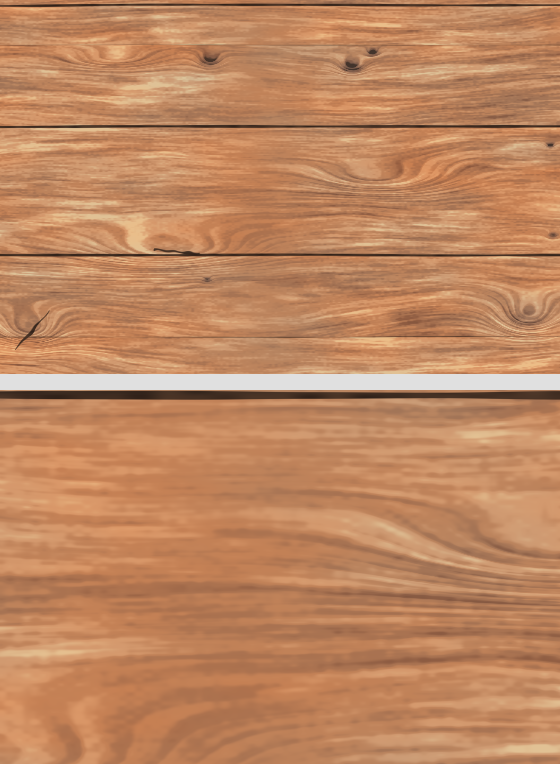
Top, the full canvas; bottom, a detail of the centre.
Reproduce this texture procedurally as a Shadertoy shader.

```glsl
const int SEAMS = 5;
const int KNOTS = 11;

// Seam: height, half width
const vec2 seams[SEAMS] = vec2[](
    vec2(0.986, 0.0026), vec2(0.879, 0.0009), vec2(0.661, 0.0031),
    vec2(0.318, 0.0026), vec2(0.099, 0.0010));

// Knot: centre, radius, darkness (zero bends the grain only)
const vec4 knots[KNOTS] = vec4[](
    vec4(0.563, 0.838, 0.025, 0.45), vec4(0.941, 0.822, 0.026, 0.70),
    vec4(0.996, 0.861, 0.014, 0.60), vec4(1.471, 0.611, 0.011, 0.65),
    vec4(1.479, 0.371, 0.012, 0.50), vec4(0.555, 0.252, 0.010, 0.60),
    vec4(0.080, 0.117, 0.050, 0.08), vec4(1.410, 0.150, 0.055, 0.30),
    vec4(0.450, 0.326, 0.060, 0.00), vec4(1.035, 0.520, 0.045, 0.00),
    vec4(0.300, 0.840, 0.028, 0.00));

float hash(vec2 p) {
    vec3 q = fract(vec3(p.xyx) * 0.1031);
    q += dot(q, q.yzx + 33.33);
    return fract((q.x + q.y) * q.z);
}

float noise(vec2 p) {
    vec2 i = floor(p), f = fract(p);
    f = f * f * (3.0 - 2.0 * f);
    return mix(mix(hash(i), hash(i + vec2(1, 0)), f.x),
               mix(hash(i + vec2(0, 1)), hash(i + vec2(1, 1)), f.x), f.y);
}

float fbm(vec2 p) {
    float sum = 0.0, amp = 0.5;
    for (int i = 0; i < 4; i++) {
        sum += amp * noise(p);
        p = p * 2.03 + vec2(17.3, 9.1);
        amp *= 0.5;
    }
    return sum / 0.9375;
}

float segment(vec2 p, vec2 a, vec2 b) {
    vec2 ab = b - a;
    return length(p - a - ab * clamp(dot(p - a, ab) / dot(ab, ab), 0.0, 1.0));
}

// Coverage of a line with the given distance and half width
float stroke(float d, float halfWidth, float soft) {
    return 1.0 - smoothstep(halfWidth - soft, halfWidth + soft, abs(d));
}

// Returns grain displacement, knot darkness and ring strength
vec3 knotField(vec2 p) {
    vec3 field = vec3(0.0);
    for (int i = 0; i < KNOTS; i++) {
        vec4 k = knots[i];
        float stretch = k.w > 0.0 ? 1.45 : 3.8;
        vec2 d = (p - k.xy) / (k.z * vec2(stretch, 1.0));
        float r2 = dot(d, d);
        field += vec3(k.z * 1.5 * exp(-r2), k.w * exp(-r2 * 2.5), exp(-r2 * 0.5));
    }
    return field;
}

vec3 woodColor(float t) {
    vec3 c = mix(vec3(0.29, 0.20, 0.15), vec3(0.55, 0.36, 0.26), smoothstep(0.0, 0.25, t));
    c = mix(c, vec3(0.66, 0.45, 0.32), smoothstep(0.25, 0.42, t));
    c = mix(c, vec3(0.75, 0.51, 0.35), smoothstep(0.42, 0.55, t));
    c = mix(c, vec3(0.83, 0.60, 0.43), smoothstep(0.55, 0.70, t));
    return mix(c, vec3(0.90, 0.75, 0.56), smoothstep(0.70, 0.92, t));
}

void mainImage(out vec4 fragColor, in vec2 fragCoord) {
    vec2 p = fragCoord / iResolution.y;
    float soft = 0.7 / iResolution.y;

    // Seams, their worn lower lips and the plank number
    float gap = 0.0, lip = 0.0, plank = 0.0;
    for (int i = 0; i < SEAMS; i++) {
        float width = seams[i].y * (0.75 + 0.6 * noise(vec2(p.x * 9.0, float(i) * 5.0)));
        float d = p.y - seams[i].x - 0.004 * (noise(vec2(p.x * 2.5, float(i) * 7.0)) - 0.5);
        plank += step(0.0, d);
        gap = max(gap, stroke(d, width, soft) * smoothstep(0.0, 0.0022, width));
        lip += stroke(d + width + 0.004, 0.002, 0.003) * step(0.002, seams[i].y);
    }

    // Grain coordinate bent by slow waves and knots
    vec3 knot = knotField(p);
    vec2 offset = vec2(plank * 13.7, plank * 5.3);
    float bend = 0.075 * (noise(p * vec2(1.9, 6.0) + offset) - 0.5)
               + 0.014 * (noise(p * vec2(6.0, 22.0) + offset) - 0.5);
    float along = p.y + bend + knot.x;

    // Streaks, fibres, growth rings and broad stains
    float streak = fbm(vec2(p.x * 3.0, along * 60.0) + offset) - 0.5;
    float fibre = noise(vec2(p.x * 22.0, along * 260.0) + offset) - 0.5;
    float speck = noise(p * vec2(130.0, 240.0)) - 0.5;
    float stain = fbm(p * vec2(2.2, 6.0) + offset) - 0.5;
    float ring = fract(along * 75.0 + 1.2 * noise(p * vec2(5.0, 20.0)));
    ring = smoothstep(0.0, 0.75, ring) * (1.0 - smoothstep(0.8, 1.0, ring)) - 0.5;
    float ringAmount = 0.06 + 0.16 * min(knot.z, 1.0);

    // A smooth, dull band lies across the middle
    float dull = exp(-pow((p.x - 0.70) / 0.13, 2.0));
    float contrast = 1.0 - 0.5 * dull;
    float tone = 0.56 - 0.05 * dull + 0.035 * smoothstep(0.75, 1.2, p.x)
               + contrast * (0.50 * streak + 0.24 * fibre + 0.12 * speck + ringAmount * ring)
               + 0.30 * stain;

    // Pale flecks
    float fleck = smoothstep(0.57, 0.75, fbm(vec2(p.x * 5.0, along * 38.0) + 40.0));
    tone += 0.22 * fleck * contrast;
    tone -= knot.y * (0.55 + 0.8 * noise(p * vec2(50.0, 90.0)));

    vec3 color = woodColor(clamp(tone + 0.14 * min(lip, 1.0), 0.0, 1.0));
    float warmth = fbm(p * vec2(4.0, 14.0) + offset + 70.0) - 0.5 - 0.12 * dull;
    color *= 1.0 + warmth * vec3(0.14, -0.06, -0.26);
    color = mix(color, vec3(dot(color, vec3(0.33))), 0.5 * min(knot.y, 1.0));

    // Split through the large knot and torn edge on the lower seam
    vec2 wobble = 0.014 * (vec2(noise(p * 45.0), noise(p * 45.0 + 30.0)) - 0.5);
    float split = segment(p + wobble, vec2(0.038, 0.062), vec2(0.128, 0.166));
    float splitWidth = 0.0008 + 0.0038 * exp(-pow((p.x - 0.08) / 0.022, 2.0));
    gap = max(gap, stroke(split, splitWidth, soft));
    float tear = segment(p + wobble * 0.5, vec2(0.415, 0.332), vec2(0.53, 0.321));
    gap = max(gap, stroke(tear, 0.0045 * noise(vec2(p.x * 40.0, 3.0)) + 0.001, soft));

    vec3 gapColor = mix(vec3(0.13, 0.09, 0.07), vec3(0.27, 0.19, 0.14), noise(p * vec2(40.0, 150.0)));
    fragColor = vec4(mix(color, gapColor, 0.92 * gap), 1.0);
}
```
